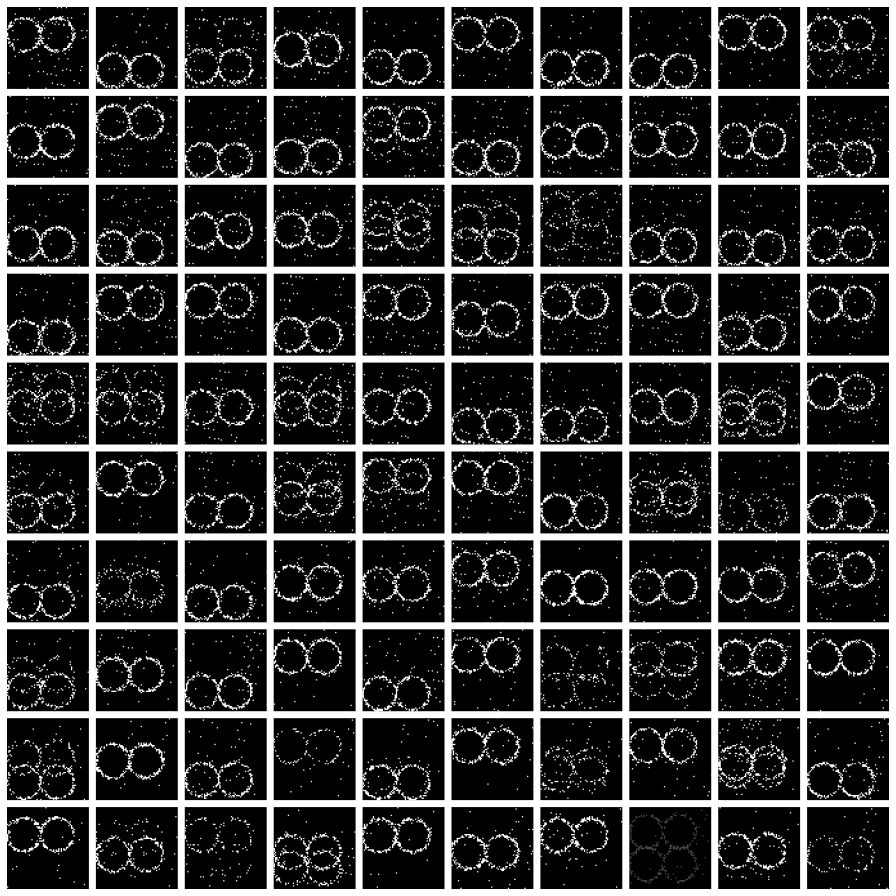
Reproduce this pattern procedurally as a three.js fragment shader.

```glsl
varying vec2 vUv;

#define TILES 10.0
#define GAP 0.0078
#define DOTS 64.0
#define RADIUS 0.203
#define PAIR_X 0.41
#define RING_SPREAD 0.018
#define RING_DENSITY 0.68
#define SPECK_DENSITY 0.0022
#define GHOST_DENSITY 0.7
#define FADED_TILE vec2(7.0, 0.0)
#define FADED_LIGHT 0.28

float hash(vec2 p) {
  return fract(sin(dot(p, vec2(12.9898, 78.233))) * 43758.5453);
}

// Share of a footprint centred on p that lies in the unit square at corner
float coverage(vec2 p, vec2 corner, vec2 footprint) {
  vec2 low = max(p - 0.5 * footprint, corner);
  vec2 high = min(p + 0.5 * footprint, corner + 1.0);
  vec2 overlap = max(high - low, 0.0) / footprint;
  return overlap.x * overlap.y;
}

// Height of the main pair: low, middle or high band
float pairHeight(vec2 tile) {
  float band = hash(tile + 3.7);
  float jitter = hash(tile + 21.3) - 0.5;
  float height = band < 0.3 ? 0.25 : (band < 0.74 ? 0.45 : 0.67);
  return height + 0.07 * jitter;
}

// Dot density around two touching rings
float ringPair(vec2 p, float height) {
  vec2 q = vec2(abs(p.x - PAIR_X) - RADIUS, p.y - height);
  float d = (length(q) - RADIUS) / RING_SPREAD;
  return exp(-d * d);
}

void main() {
  // Tiles, with the wrap in the middle of the gap
  float pitch = (1.0 - GAP) / TILES;
  float size = pitch - GAP;
  vec2 grid = (vUv - 0.5 * GAP) / pitch;
  vec2 tile = floor(grid);
  vec2 local = (fract(grid) * pitch - 0.5 * GAP) / size;
  vec2 footprint = max(fwidth(vUv) / size, 0.00001);

  // One main pair and two ghost pairs per tile
  bool faded = distance(tile, FADED_TILE) < 0.5;
  float mainHeight = pairHeight(tile);
  float ghostHeightA = mix(0.22, 0.7, hash(tile + 41.9));
  float ghostHeightB = mix(0.22, 0.7, hash(tile + 57.1));
  float ghostA = GHOST_DENSITY * pow(hash(tile + 73.3), 10.0);
  float ghostB = GHOST_DENSITY * pow(hash(tile + 91.7), 10.0);
  float mainStrength = 1.0 - 0.5 * max(ghostA, ghostB);
  if (hash(tile + 113.5) < 0.07) mainStrength *= 0.4;
  if (faded) {
    mainHeight = 0.7;
    ghostHeightA = 0.3;
    ghostA = 0.8;
    mainStrength = 0.8;
  }
  float speckDensity = SPECK_DENSITY * (0.3 + 2.0 * hash(tile + 131.1));

  // Square dots, filtered over the pixel footprint
  vec2 p = local * DOTS;
  vec2 dotFootprint = min(footprint * DOTS, 2.0);
  float light = 0.0;
  for (int y = -1; y <= 1; y++) {
    for (int x = -1; x <= 1; x++) {
      vec2 cell = floor(p) + vec2(float(x), float(y));
      vec2 center = (cell + 0.5) / DOTS;
      float rings = mainStrength * ringPair(center, mainHeight)
        + ghostA * ringPair(center, ghostHeightA)
        + ghostB * ringPair(center, ghostHeightB);
      float density = min(RING_DENSITY * rings, 0.8) + speckDensity;
      float lit = step(hash(cell + tile * DOTS + 0.5), density);
      light += lit * coverage(p, cell, dotFootprint);
    }
  }
  if (faded) light *= FADED_LIGHT;

  // White gaps around the black tiles
  float inside = coverage(local, vec2(0.0), footprint);
  gl_FragColor = vec4(vec3(mix(1.0, light, inside)), 1.0);
}
```
